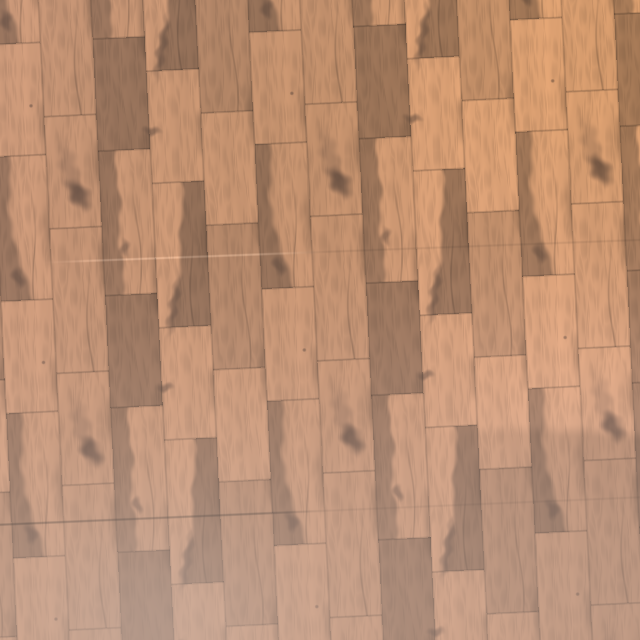
Give the GLSL for this texture, as a WebGL 1 fragment shader.

```glsl
precision highp float;
uniform vec2 u_resolution;

const vec3 PALE_WOOD = vec3(0.86, 0.63, 0.49);
const vec3 DARK_WOOD = vec3(0.56, 0.415, 0.33);
const vec3 KNOT_BROWN = vec3(0.36, 0.27, 0.23);
const vec3 HAZE = vec3(0.76, 0.68, 0.64);
const float COLUMNS = 5.0;
const float SHORT_LENGTH = 0.437;

vec2 hash2(vec2 p) {
  return fract(sin(vec2(dot(p, vec2(127.1, 311.7)), dot(p, vec2(269.5, 183.3)))) * 4375.85);
}

// Distance to the nearest scattered cell point
float cellular(vec2 p) {
  vec2 cell = floor(p);
  float nearest = 1.0;
  for (int j = -1; j <= 1; j++) {
    for (int i = -1; i <= 1; i++) {
      vec2 c = cell + vec2(float(i), float(j));
      nearest = min(nearest, length(c + hash2(c) - p));
    }
  }
  return nearest;
}

float layeredSines(vec2 p, float seed) {
  float bend = 1.6 * sin(p.y * 5.0 + seed) + 0.7 * sin(p.y * 13.0 + seed * 2.3);
  return 0.5 * sin(p.x * 9.0 + bend + seed * 4.1) + 0.3 * sin(p.x * 23.0 - bend + seed)
       + 0.2 * sin(p.x * 41.0 + bend * 2.0 + p.y * 9.0);
}

float line(float d, float halfWidth, float px) {
  return 1.0 - smoothstep(max(halfWidth - px, 0.0), halfWidth + px, abs(d));
}

// Soft tilted oval, wrapped with the repeat
float knot(vec2 tile, vec2 centre, vec2 radius, float slant) {
  vec2 d = fract(tile - centre + 0.5) - 0.5;
  d.x -= slant * d.y;
  return 1.0 - smoothstep(0.25, 1.25, length(d / radius));
}

// Where the short plank of each column begins
float plankStart(float column) {
  if (column < 0.5) return 0.455;
  if (column < 1.5) return 0.162;
  if (column < 2.5) return 0.297;
  if (column < 3.5) return 0.470;
  return 0.165;
}

// Share of dark wood; f runs across the plank, t down it
float plankTone(float column, float isShort, float f, float t) {
  float wave = 0.035 * sin(t * 13.0) + 0.02 * sin(t * 31.0);
  if (column < 0.5) return mix(0.20, 0.16, isShort);
  if (column < 1.5) {
    float strip = 0.75 * (1.0 - smoothstep(0.30, 0.40, f + wave)) + 0.08;
    return mix(strip, 0.84, isShort);
  }
  if (column < 2.5) {
    float edge = 0.56 - 0.34 * t * t + wave;
    float strip = smoothstep(edge - 0.05, edge + 0.05, f) * 0.88;
    return mix(strip, 0.02, isShort);
  }
  if (column < 3.5) return mix(0.38, 0.04, isShort);
  float edge = 0.27 + 0.32 * smoothstep(0.55, 0.95, t) + wave;
  float strip = 0.78 * (1.0 - smoothstep(edge - 0.06, edge + 0.07, f)) + 0.1;
  return mix(strip, 0.08, isShort);
}

// Warm upper right, cool hazy foot, sunlit patch with a shadow edge
vec3 light(vec3 wood, vec2 uv) {
  float down = 1.0 - uv.y;
  float warm = smoothstep(0.25, 1.0, uv.x) * (1.0 - smoothstep(0.1, 0.75, down));
  float dim = exp(-dot((uv - vec2(0.36, 0.82)) * vec2(3.2, 2.2), (uv - vec2(0.36, 0.82)) * vec2(3.2, 2.2)));
  wood *= mix(vec3(1.0), vec3(1.06, 1.04, 0.92), warm);
  wood *= 1.0 - vec3(0.08, 0.09, 0.14) * dim;
  float shadowEdge = 0.655 + 0.03 * uv.x - 0.01 * sin(uv.x * 9.0);
  float lit = 1.0 - smoothstep(shadowEdge - 0.012, shadowEdge + 0.012, down);
  float right = smoothstep(0.62, 0.95, uv.x);
  wood *= 1.0 + right * mix(-0.09, 0.09 * smoothstep(0.35, 0.62, down), lit);
  float haze = 0.12 + 0.30 * smoothstep(0.35, 1.0, down);
  haze += 0.22 * exp(-dot((uv - vec2(0.25, 0.0)) * 4.5, (uv - vec2(0.25, 0.0)) * 4.5));
  return mix(wood, HAZE, haze * (1.0 - 0.7 * warm));
}

void main() {
  vec2 uv = gl_FragCoord.xy / u_resolution;
  float px = 2.5 / min(u_resolution.x, u_resolution.y);

  // Slightly turned tile grid, counted downwards
  vec2 q = vec2(uv.x - 0.06, 1.0 - uv.y);
  vec2 tile = vec2(2.448 * q.x - 0.119 * q.y, 2.488 * q.y + 0.119 * q.x);

  // Plank under this point
  float column = mod(floor(tile.x * COLUMNS), COLUMNS);
  float f = fract(tile.x * COLUMNS);
  float along = fract(tile.y - plankStart(column));
  float isShort = step(along, SHORT_LENGTH);
  float t = mix((along - SHORT_LENGTH) / (1.0 - SHORT_LENGTH), along / SHORT_LENGTH, isShort);
  float seed = column * 2.7 + isShort * 5.3;

  // Wood tone and grain
  vec3 wood = mix(PALE_WOOD, DARK_WOOD, plankTone(column, isShort, f, t));
  float grain = layeredSines(vec2(f, along), seed);
  float fleck = 1.0 - smoothstep(0.1, 0.55, cellular(vec2(f * 13.0 + grain, along * 9.0) + seed * 7.0));
  wood *= 1.0 + 0.035 * grain - 0.07 * fleck;
  float crack = line(f - 0.68 - 0.05 * sin(t * 7.0 + seed), 0.012, px * COLUMNS);
  wood *= 1.0 - 0.16 * crack * (1.0 - isShort) * smoothstep(0.1, 0.7, t);
  float smudge = smoothstep(0.8, 1.0, f) * smoothstep(0.1, 0.9, sin(t * 6.0 + seed));
  wood *= 1.0 - 0.16 * smudge;

  // Knots and the dark streak
  vec2 ragged = tile + vec2(0.006 * sin(tile.y * 90.0), 0.005 * sin(tile.x * 120.0));
  float knots = 0.78 * knot(ragged, vec2(0.118, 0.765), vec2(0.044, 0.062), 0.3);
  knots += 0.28 * knot(ragged, vec2(0.085, 0.66), vec2(0.04, 0.11), 0.15);
  knots += 0.55 * knot(ragged, vec2(0.285, 0.98), vec2(0.02, 0.035), 0.0);
  knots += 0.60 * knot(ragged, vec2(0.872, 0.075), vec2(0.026, 0.042), 0.1);
  knots += 0.55 * knot(ragged, vec2(0.408, 0.53), vec2(0.036, 0.019), 0.0);
  knots += 0.50 * knot(ragged, vec2(0.462, 0.21), vec2(0.02, 0.13), -0.22);
  knots += 0.55 * knot(tile, vec2(0.952, 0.41), vec2(0.008), 0.0);
  wood = mix(wood, KNOT_BROWN, min(knots, 0.85));

  // Joints between planks
  float side = min(f, 1.0 - f) / COLUMNS;
  float end = min(min(along, 1.0 - along), abs(along - SHORT_LENGTH));
  wood *= 1.0 - 0.17 * line(side, 0.003, px) - 0.20 * line(end, 0.003, px);

  // Sheet seams: a pale one above, a dark one below
  float paleSeam = line(tile.y - 1.022 - 0.01 * tile.x, 0.004, px);
  float darkSeam = line(tile.y - 2.034 - 0.005 * tile.x, 0.004, px);
  float nearLeft = 1.0 - smoothstep(0.40, 0.52, uv.x);
  wood += 0.14 * paleSeam * nearLeft * smoothstep(0.06, 0.18, uv.x);
  wood *= 1.0 - darkSeam * (0.08 + 0.27 * nearLeft) - 0.08 * paleSeam * (1.0 - nearLeft);

  gl_FragColor = vec4(clamp(light(wood, uv), 0.0, 1.0), 1.0);
}
```
